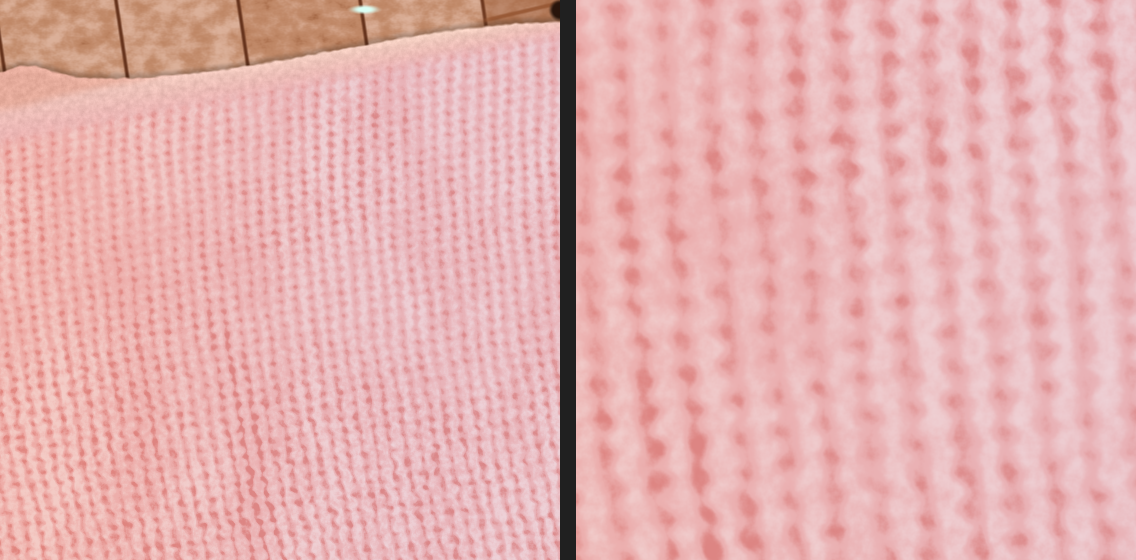
Left: the whole. Right: its middle third, enlarged.
Give the GLSL for this texture, as a Shadertoy shader.

```glsl
const float COLUMNS = 38.0;         // grooves across the canvas
const float ROW_HEIGHT = 0.0185;    // spacing of the uppermost rows
const float ROW_GROWTH = 0.0035;    // rows widen toward the viewer
const float ROW_LEVELING = 0.08;    // rows flatten toward the viewer
const float COLUMN_BEND = 0.15;
const float GROOVE_WIDTH = 0.20;    // half width, in columns
const float PIT_SWELL = 0.05;       // widening of the groove at each pit
const float ZIGZAG = 0.05;          // sideways swing of the groove per row
const float WOBBLE = 0.12;          // unevenness of the knit
const float PLANK_WIDTH = 0.218;
const float PLANK_SLANT = 0.15;

const vec3 KNIT_DARK = vec3(0.865, 0.53, 0.52);
const vec3 KNIT_MID = vec3(0.92, 0.70, 0.70);
const vec3 KNIT_LIGHT = vec3(0.94, 0.82, 0.82);
const vec3 HEM_CREAM = vec3(0.95, 0.84, 0.76);
const vec3 HEM_SHADE = vec3(0.89, 0.65, 0.58);
const vec3 WOOD_DARK = vec3(0.59, 0.34, 0.20);
const vec3 WOOD_MID = vec3(0.75, 0.53, 0.40);
const vec3 WOOD_LIGHT = vec3(0.86, 0.69, 0.60);
const vec3 SEAM = vec3(0.40, 0.20, 0.11);
const vec3 GLINT = vec3(0.86, 1.0, 0.96);

float hash(vec2 p) {
    vec3 q = fract(p.xyx * vec3(0.1031, 0.1030, 0.0973));
    q += dot(q, q.yzx + 33.33);
    return fract((q.x + q.y) * q.z);
}

float cornerSlope(vec2 cell, vec2 offset) {
    float angle = 6.2832 * hash(cell);
    return dot(vec2(cos(angle), sin(angle)), offset);
}

// Gradient noise, roughly -0.7 to 0.7
float noise(vec2 p) {
    vec2 i = floor(p), f = fract(p);
    vec2 w = f * f * f * (f * (f * 6.0 - 15.0) + 10.0);
    vec2 e = vec2(1.0, 0.0);
    return mix(mix(cornerSlope(i, f), cornerSlope(i + e, f - e), w.x),
               mix(cornerSlope(i + e.yx, f - e.yx), cornerSlope(i + 1.0, f - 1.0), w.x), w.y);
}

float fbm(vec2 p) {
    float sum = 0.0, gain = 1.0;
    for (int i = 0; i < 4; i++) {
        sum += gain * noise(p);
        p = p * 2.03 + 17.3;
        gain *= 0.55;
    }
    return sum;
}

float blanketEdge(float x) {
    float bump = (x - 0.05) / 0.06;
    return 0.86 + 0.1 * smoothstep(0.2, 1.0, x) + 0.022 * exp(-bump * bump);
}

vec3 woodFloor(vec2 uv, float pixel) {
    float plank = (uv.x - PLANK_SLANT * (1.0 - uv.y) - 0.207) / PLANK_WIDTH;
    float grain = fbm(vec2(uv.x * 24.0, uv.y * 34.0) + floor(plank) * 7.0);
    float tone = 0.58 + 0.42 * grain + 0.2 * (hash(vec2(floor(plank) + 40.0)) - 0.5);
    vec3 color = mix(WOOD_DARK, WOOD_MID, smoothstep(0.0, 0.45, tone));
    color = mix(color, WOOD_LIGHT, smoothstep(0.4, 0.95, tone));

    // Seams, slanted beam and dark corner at the right
    float seam = abs(fract(plank + 0.5) - 0.5) * PLANK_WIDTH;
    color = mix(SEAM, color, smoothstep(0.0005, 0.004 + pixel, seam));
    float beam = uv.y - 0.9635 - 0.235 * (uv.x - 0.866);
    float right = smoothstep(0.85, 0.88, uv.x);
    color = mix(color, WOOD_DARK, right * (0.45 + 0.5 * smoothstep(0.006, 0.001, abs(beam))));
    color = mix(color, SEAM * 0.4, smoothstep(0.022, 0.012, length(uv - vec2(1.0, 0.982))));

    // Reflected light
    float glow = length((uv - vec2(0.651, 0.983)) / vec2(0.03, 0.009));
    return mix(color, GLINT, smoothstep(1.1, 0.3, glow));
}

vec3 blanket(vec2 uv, float edge, float pixel) {
    float fuzz = fbm(uv * 85.0);
    float broad = fbm(uv * vec2(6.0, 3.0) + 4.0);
    float depth = 0.753 + 0.19 * uv.x - uv.y;
    float below = max(depth, 0.0);
    float lower = smoothstep(0.5, 0.1, uv.y);

    // Bent columns and rows that grow downward
    float drop = 0.74 - uv.y;
    float rowDepth = depth - ROW_LEVELING * (uv.x - 0.5) * below;
    vec2 knit = vec2((uv.x - COLUMN_BEND * drop * drop - 0.02 * drop) * COLUMNS,
                     rowDepth / (ROW_HEIGHT + ROW_GROWTH * below));
    float unevenness = WOBBLE * (1.0 + 1.8 * lower);
    knit += unevenness * vec2(noise(uv * vec2(55.0, 42.0)), 1.3 * noise(uv * 45.0 + 9.0));
    knit.x += 0.25 * noise(uv * 9.0 + 3.0) + ZIGZAG * sin(6.2832 * knit.y + 4.0 * noise(uv * 12.0));

    // Continuous grooves swelling into pits, crisp in some areas and blurred in others
    float pit = 0.5 - 0.5 * cos(6.2832 * knit.y);
    float crisp = smoothstep(-0.35, 0.35, 0.6 * noise(uv * 4.0 + 21.0) + 0.5 * lower - 0.1);
    float variation = noise(uv * vec2(38.0, 22.0) + 31.0);
    float halfWidth = GROOVE_WIDTH + PIT_SWELL * (2.0 * pit - 1.0) + 0.07 * variation;
    float softness = mix(0.22, 0.12, crisp) + pixel * COLUMNS * 0.5;
    float groove = smoothstep(halfWidth + softness, halfWidth - softness, abs(fract(knit.x) - 0.5));
    float fold = (uv.x - 0.41 - 0.2 * (0.35 - uv.y)) / 0.03;
    float foldDepth = exp(-fold * fold) * smoothstep(0.6, 0.35, uv.y);
    float strength = 0.95 + 0.25 * broad + 0.25 * variation + 0.25 * foldDepth;
    float relief = groove * mix(0.44, 0.52, crisp) * (0.9 + 0.4 * pit) * strength;
    float tone = 0.81 - relief + mix(0.17, 0.27, crisp) * fuzz + 0.22 * broad - 0.08 * foldDepth;
    vec3 color = mix(KNIT_DARK, KNIT_MID, smoothstep(0.0, 0.5, tone));
    color = mix(color, KNIT_LIGHT, smoothstep(0.5, 1.05, tone));
    color *= mix(vec3(1.015, 0.97, 0.94), vec3(0.99, 1.0, 1.03), smoothstep(0.0, 0.8, uv.x));

    // Plain hem with a tucked ledge at the left
    vec3 hem = mix(KNIT_MID, HEM_CREAM, smoothstep(-0.02, 0.06, -depth) * (0.35 + 0.65 * uv.x));
    float ledge = uv.y - 0.79 - 0.22 * uv.x + 0.006 * noise(uv * 14.0);
    hem = mix(hem, HEM_SHADE, 0.8 * smoothstep(0.0, 0.025, ledge) * smoothstep(0.38, 0.25, uv.x));
    hem += 0.06 * fuzz + 0.03 * smoothstep(0.015, 0.0, edge - uv.y);
    return mix(hem, color, smoothstep(-0.012, 0.025, depth));
}

void mainImage(out vec4 fragColor, in vec2 fragCoord) {
    vec2 uv = fragCoord / iResolution.xy;
    float pixel = 1.0 / iResolution.y;
    float edge = blanketEdge(uv.x) + 0.003 * noise(uv * 70.0);
    float above = uv.y - edge;
    vec3 wood = woodFloor(uv, pixel) * mix(0.78, 1.0, smoothstep(0.0, 0.015, above));
    vec3 color = mix(blanket(uv, edge, pixel), wood, smoothstep(-0.001 - pixel, 0.001 + pixel, above));
    fragColor = vec4(clamp(color, 0.0, 1.0), 1.0);
}
```
